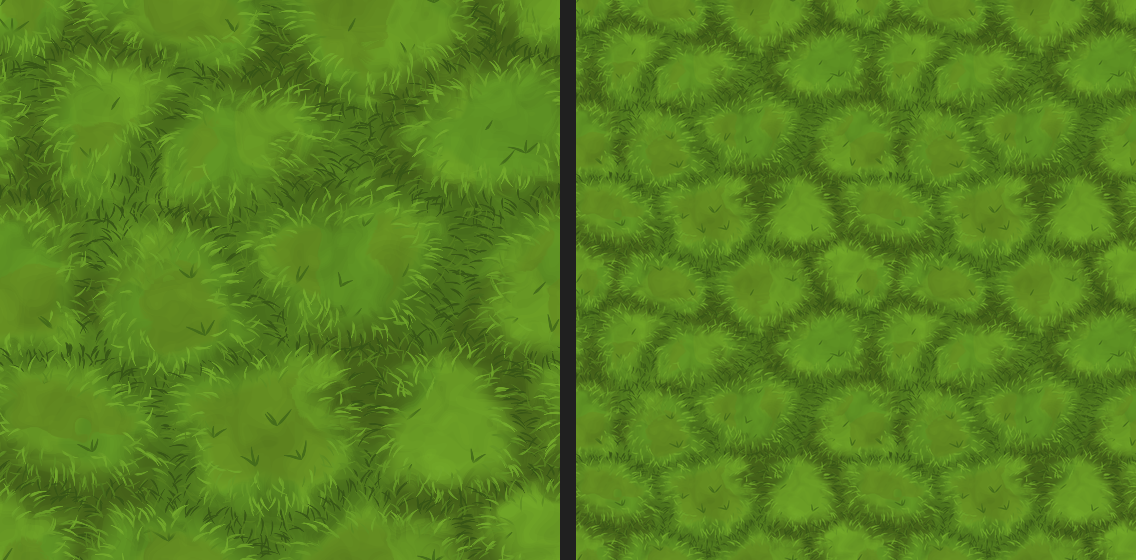
Left: one tile. Right: repeated 2 by 2.
Write a Shadertoy shader that draws this texture.

```glsl
vec3 hash(vec2 cell, vec2 period, float seed) {
    // The half step keeps whole cells exact when they wrap
    vec2 wrapped = floor(mod(cell + 0.5, period));
    uvec3 q = uvec3(vec3(wrapped, seed) + 0.25) * 1664525u + 1013904223u;
    for (int i = 0; i < 2; i++) {
        q.x += q.y * q.z;
        q.y += q.z * q.x;
        q.z += q.x * q.y;
        q ^= q >> 16u;
    }
    return vec3(q >> 8u) * exp2(-24.0);
}

// Value noise that wraps after n cells
float noise(vec2 p, float n, float seed) {
    p *= n;
    vec2 c = floor(p), f = fract(p);
    f = f * f * (3.0 - 2.0 * f);
    vec2 period = vec2(n), e = vec2(1, 0);
    return mix(mix(hash(c, period, seed).x, hash(c + e, period, seed).x, f.x),
               mix(hash(c + e.yx, period, seed).x, hash(c + 1.0, period, seed).x, f.x), f.y);
}

// Rounded cells: xy = outward direction, z = depth inside the mound
vec3 mound(vec2 p) {
    p += 0.06 * (vec2(noise(p, 7.0, 1.0), noise(p, 7.0, 2.0)) - 0.5);
    vec2 grid = vec2(3, 4), base = floor(p * grid), toCentre = vec2(0);
    float nearest = 9.0, second = 9.0;
    for (int j = -1; j <= 1; j++)
    for (int i = -2; i <= 2; i++) {
        vec2 c = base + vec2(i, j);
        vec2 jitter = 0.46 * (hash(c, grid, 3.0).xy - 0.5);
        float shift = fract(0.5 * c.y);
        vec2 centre = c + 0.5 + jitter + vec2(shift, 0);
        vec2 delta = (centre / grid - p) * vec2(0.85, 1.1);
        float d = length(delta);
        if (d < nearest) {
            second = nearest;
            nearest = d;
            toCentre = delta;
        } else second = min(second, d);
    }
    float depth = min(0.5 * (second - nearest), 0.19 - nearest);
    return vec3(-toCentre / max(nearest, 0.001), depth);
}

// Curved leaf with a blunt taper: x = coverage, y = position from root to tip
vec2 blade(vec2 q, vec2 dir, float len, float width, float bend) {
    float t = dot(q, dir) / len;
    float side = dot(q, vec2(-dir.y, dir.x)) - bend * len * t * t;
    float u = clamp(t, 0.0, 1.0);
    float halfWidth = width * smoothstep(-0.1, 0.35, u) * pow(1.0 - u, 0.4);
    float soft = max(0.0006, 0.5 / iResolution.y);
    float cover = smoothstep(soft, -soft, abs(side) - halfWidth);
    return vec2(cover * step(0.0, t) * step(t, 1.0), u);
}

// Noise cut into flat levels with crisp borders
float dabs(vec2 p, float n, float seed) {
    float s = noise(p, n, seed) * 5.0;
    return (floor(s) + smoothstep(0.44, 0.56, fract(s))) / 5.0 - 0.5;
}

// Painted ground: dark hollows, bright rims, olive patches and flat dabs
vec3 ground(vec2 p, float depth) {
    vec2 warp = vec2(noise(p, 24.0, 4.0), noise(p, 24.0, 5.0)) - 0.5;
    vec2 w = p + 0.045 * warp;
    float broad = noise(w, 7.0, 6.0);
    float dab = dabs(w, 17.0, 7.0) + 0.7 * dabs(w + 0.02 * warp.yx, 41.0, 13.0);

    vec3 hollow = mix(vec3(0.28, 0.395, 0.1), vec3(0.3, 0.455, 0.112), smoothstep(0.35, 0.6, broad));
    vec3 top = mix(vec3(0.408, 0.6, 0.142), vec3(0.37, 0.57, 0.138), smoothstep(0.48, 0.56, noise(w, 9.0, 8.0)));
    float olive = smoothstep(0.47, 0.5, broad + 0.12 * dab) * smoothstep(0.045, 0.07, depth + 0.02 * dab);
    top = mix(top, vec3(0.383, 0.535, 0.125), 0.9 * olive);
    float rise = smoothstep(0.004, 0.068, depth + 0.028 * dab);
    return mix(hollow, top, rise) * (1.0 + 0.11 * dab);
}

void mainImage(out vec4 fragColor, in vec2 fragCoord) {
    // The shift lets mounds, not hollows, lie across the borders
    vec2 p = fragCoord / iResolution.xy + vec2(0.52, 0.125);
    float depth = mound(p).z;
    vec3 color = ground(p, depth);

    // Fringe of paired leaves, lower rows in front
    float count = 48.0;
    for (int j = 2; j >= -2; j--)
    for (int i = -2; i <= 2; i++) {
        vec2 c = floor(p * count) + vec2(i, j);
        vec3 r = hash(c, vec2(count), 9.0);
        vec2 root = (c + r.xy) / count, q = p - root;
        if (dot(q, q) > 0.0017) continue;
        vec3 m = mound(root);
        if (m.z > 0.07) continue;
        float light = smoothstep(0.024, 0.031, m.z + 0.01 * (r.z - 0.5));
        for (float k = 0.0; k < 2.0; k++) {
            vec3 s = hash(c, vec2(count), 10.0 + k);
            vec2 lean = m.xy + vec2(0.1, 0.25) + (1.0 - 0.4 * light) * (s.yz - 0.5);
            float droop = (lean.x > 0.0 ? -1.0 : 1.0) * (s.z > 0.85 ? -1.0 : 1.0);
            vec2 offset = 0.014 * (s.zx - 0.5);
            vec2 leaf = blade(q - offset, normalize(lean), mix(0.02, 0.031, s.y),
                              mix(0.0017, 0.0026, s.x) + 0.0004 * light, droop * mix(0.3, 0.6, s.x));
            vec3 dark = mix(vec3(0.215, 0.335, 0.085), vec3(0.335, 0.495, 0.12), step(0.55, s.z));
            vec3 bright = mix(vec3(0.35, 0.53, 0.128), vec3(0.455, 0.665, 0.17), s.x);
            float strength = mix(0.95, smoothstep(-0.2, 0.3, leaf.y), light);
            color = mix(color, mix(dark, bright, light), 0.95 * leaf.x * strength);
        }
    }

    // Sparse dark tufts on the mound tops
    float tufts = 9.0;
    for (int j = -1; j <= 1; j++)
    for (int i = -1; i <= 1; i++) {
        vec2 c = floor(p * tufts) + vec2(i, j);
        vec3 r = hash(c, vec2(tufts), 11.0);
        vec2 q = p - (c + r.xy) / tufts;
        float leaves = 1.0 + floor(3.0 * r.z);
        for (float k = 0.0; k < leaves; k++) {
            vec3 s = hash(c, vec2(tufts), 14.0 + k);
            float angle = 0.5 + 0.85 * k + 0.7 * s.x;
            vec2 leaf = blade(q, vec2(cos(angle), sin(angle)), mix(0.02, 0.04, s.y), 0.003, 0.6 * (s.z - 0.5));
            color = mix(color, vec3(0.26, 0.415, 0.1), 0.9 * leaf.x * smoothstep(0.055, 0.07, depth));
        }
    }
    fragColor = vec4(color, 1.0);
}
```
